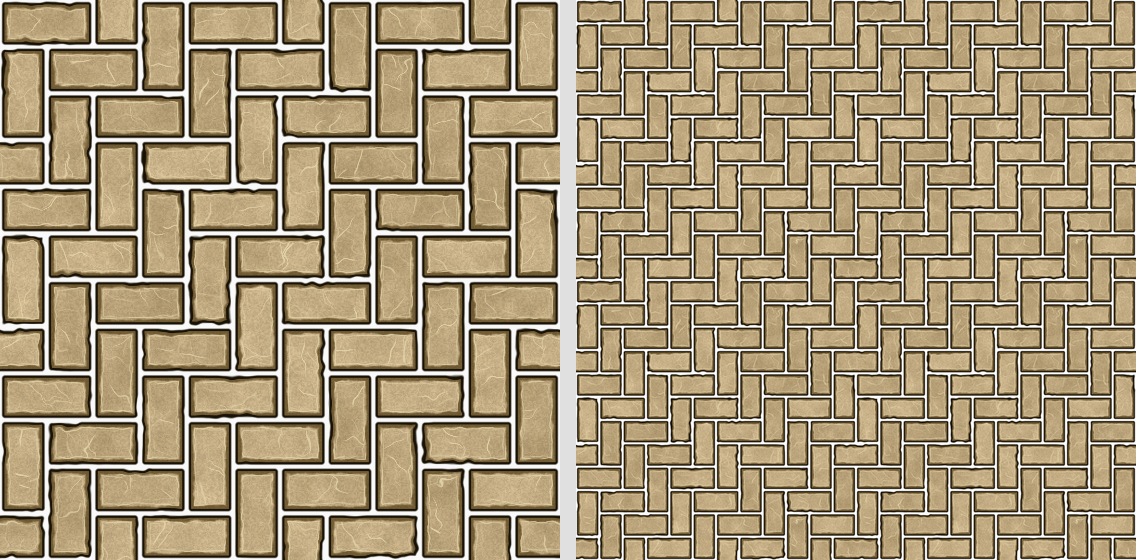
Left: one tile. Right: repeated 2 by 2.
Give the GLSL for this texture, as a WebGL 1 fragment shader.

```glsl
precision highp float;
uniform vec2 u_resolution;

// Lengths are in cells; one brick covers two cells by one.
const float CELLS = 12.0;
const vec2 HALF_BRICK = vec2(0.938, 0.438);
const float CORNER = 0.05;
const float INNER_CORNER = 0.10;
const float OUTLINE = 0.020;
const float HALO = 0.040;
const float CHIP_DEPTH = 0.075;
const float RIM_INSET = 0.125;
const float LINE_WIDTH = 0.021;
const float GRAIN = 0.20;
const vec3 GROUT = vec3(0.975);
const vec3 INK = vec3(0.095, 0.068, 0.020);
const vec3 EDGE_BROWN = vec3(0.445, 0.36, 0.205);
const vec3 STONE_DARK = vec3(0.655, 0.565, 0.405);
const vec3 STONE_LIGHT = vec3(0.825, 0.735, 0.575);
const vec3 VEIN = vec3(0.91, 0.85, 0.68);

float hash(vec2 p) {
  vec3 v = fract(p.xyx * vec3(0.1031, 0.1030, 0.0973));
  v += dot(v, v.yzx + 33.33);
  return fract((v.x + v.y) * v.z);
}

float noise(vec2 p) {
  vec2 i = floor(p), f = fract(p);
  f = f * f * (3.0 - 2.0 * f);
  return mix(mix(hash(i), hash(i + vec2(1.0, 0.0)), f.x),
             mix(hash(i + vec2(0.0, 1.0)), hash(i + 1.0), f.x), f.y);
}

float fbm(vec2 p) {
  float sum = 0.0, weight = 0.5;
  for (int i = 0; i < 4; i++) {
    sum += weight * noise(p);
    p = p * 2.03 + 11.7;
    weight *= 0.5;
  }
  return sum / 0.9375;
}

// Depth inside a rounded brick, positive inwards.
float brickDepth(vec2 p, float radius) {
  vec2 g = abs(p) - HALF_BRICK + radius;
  return radius - length(max(g, 0.0)) - min(max(g.x, g.y), 0.0);
}

float stroke(float dist, float width) {
  return 1.0 - smoothstep(0.25 * width, width, abs(dist));
}

// Short crooked veins at random places and angles.
float veins(vec2 q, vec2 seed, float width) {
  vec2 bend = vec2(noise(q * 5.0 + seed), noise(q * 5.0 + seed + 41.0)) - 0.5;
  float sum = 0.0;
  for (int i = 0; i < 4; i++) {
    vec2 key = seed + float(i) * vec2(13.7, 29.3);
    vec2 start = vec2(mix(0.3, 1.7, hash(key)), mix(0.2, 0.8, hash(key + 3.1)));
    float angle = 6.2832 * hash(key + 7.7);
    vec2 dir = vec2(cos(angle), sin(angle));
    vec2 v = q - start + 0.16 * bend;
    float reach = mix(0.18, 0.5, hash(key + 5.3));
    float along = dot(v, dir);
    float across = dot(v, vec2(-dir.y, dir.x)) + 0.3 * along * along;
    float fade = 1.0 - smoothstep(0.5 * reach, reach, abs(along));
    sum = max(sum, stroke(across, width) * fade * mix(0.15, 0.85, hash(key + 9.1)));
  }
  return sum;
}

void main() {
  vec2 uv = gl_FragCoord.xy / u_resolution;
  vec2 p = vec2(uv.x, 1.0 - uv.y) * CELLS;
  float pixel = CELLS / u_resolution.y;

  // Herringbone: each row steps one cell sideways in a cycle of four.
  vec2 cell = floor(p);
  float kind = mod(cell.x - cell.y, 4.0);
  vec2 origin = cell;
  if (kind > 0.5 && kind < 1.5) origin.x -= 1.0;
  if (kind > 1.5 && kind < 2.5) origin.y -= 1.0;
  vec2 q = p - origin;
  if (kind > 1.5) q = q.yx;
  vec2 id = mod(origin + 0.5, CELLS) - 0.5;
  vec2 seed = floor(id + 0.5) * vec2(7.31, 5.77) + 3.0;
  vec2 h = q - vec2(1.0, 0.5);

  // Mostly straight outline with a few chips, and an uneven inner rim.
  float worn = smoothstep(0.66, 0.86, noise(q * 1.4 + seed + 61.0));
  float chip = worn * CHIP_DEPTH * (noise(q * 6.0 + seed) - 0.3);
  float depth = brickDepth(h, CORNER) - chip;
  float inner = brickDepth(h, INNER_CORNER) - chip + 0.045 * (fbm(q * 4.0 + seed) - 0.5);

  // Mottled stone, toned per brick.
  float tone = 0.55 + 0.8 * (fbm(q * 2.2 + seed + 19.0) - 0.5) + 0.36 * (hash(seed) - 0.5);
  vec3 stone = mix(STONE_DARK, STONE_LIGHT, clamp(tone, 0.0, 1.0));
  float smudge = fbm(q * 4.1 + seed + 83.0);
  float band = smoothstep(0.068, 0.125, inner + 0.09 * (smudge - 0.5));
  vec3 color = mix(EDGE_BROWN, stone, band);
  float speckle = 0.6 * noise(q * 43.0 + seed * 3.0) + 0.4 * noise(q.yx * 29.0 + seed);
  color *= 1.0 + GRAIN * (speckle - 0.5);

  // Pale broken rim, its fainter second pass, and veins.
  float width = max(LINE_WIDTH, 0.9 * pixel);
  float broken = smoothstep(0.32, 0.58, noise(q * 3.7 + seed + 27.0));
  float wobble = noise(q * 6.0 + seed + 5.0) - 0.5;
  float rim = stroke(inner - RIM_INSET + 0.05 * wobble, width) * broken;
  float echo = stroke(inner - RIM_INSET - 0.02 - 0.07 * wobble, width) * (1.0 - 0.6 * broken);
  float inside = smoothstep(0.09, 0.14, inner);
  float pale = max(max(0.7 * rim, 0.45 * echo), veins(q, seed, width) * inside);
  color = mix(color, VEIN, pale);

  // Ink outline with a soft halo into the grout.
  float inkWidth = OUTLINE + 0.010 * worn;
  color = mix(INK, color, smoothstep(inkWidth, inkWidth + 0.026, depth));
  color = mix(GROUT, color, smoothstep(-max(HALO, pixel), 0.006, depth));
  gl_FragColor = vec4(color, 1.0);
}
```
